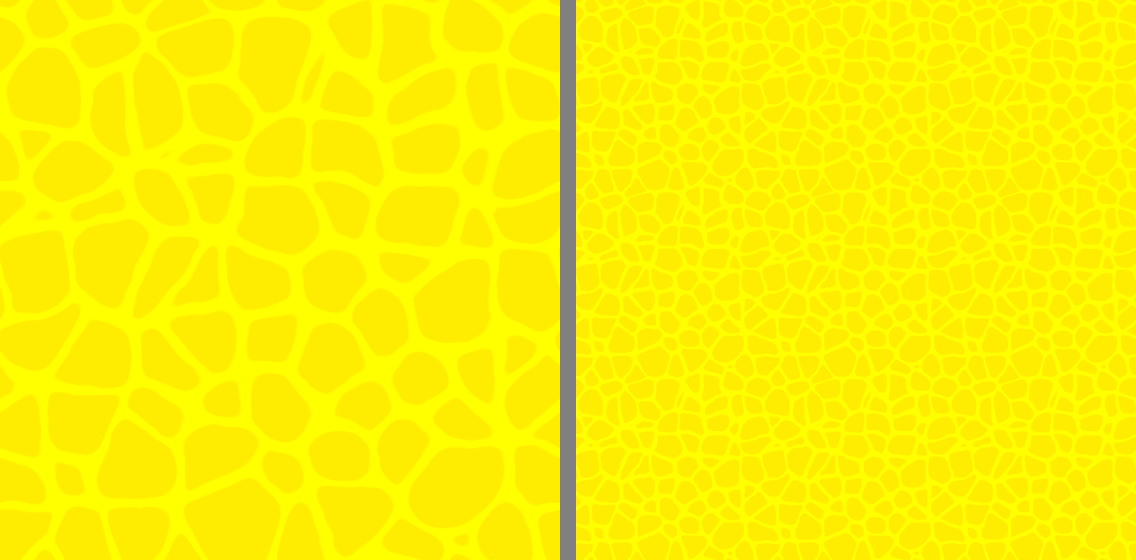
Left, the tile; right, the same tile 3 across and 3 down.
Write a Shadertoy shader that draws this pattern.

```glsl
// Rounded amber cells of uneven size, parted by a network of soft yellow veins.
// A weighted Voronoi diagram on a wrapped grid gives the cells; a smooth minimum
// of the border distances rounds the corners, and wrapped noise bends the veins.

const float CELLS = 9.0;          // cell sites along each side of the tile
const float SIZE_SPREAD = 0.55;   // how much site weights vary cell size
const float VEIN = 0.072;         // half width of a vein, in grid units
const float ROUNDING = 0.07;      // corner rounding, in grid units
const float SOFTNESS = 0.02;      // half width of the edge blur, in grid units

const vec3 CELL_COLOR = vec3(1.0, 0.93, 0.0);
const vec3 VEIN_COLOR = vec3(1.0, 1.0, 0.0);

// Three random values per lattice point, without sine
vec3 hash3(vec2 p, float seed) {
    vec3 q = fract((p * 13.7 + seed).xyx * vec3(0.1031, 0.1030, 0.0973));
    q += dot(q, q.yxz + 33.33);
    return fract((q.xxy + q.yzz) * q.zyx);
}

// Value noise with three channels in 0..1 that repeats once per tile
vec3 tileNoise(vec2 uv, float period, float seed) {
    vec2 p = uv * period;
    vec2 i = floor(p);
    vec2 f = p - i;
    f = f * f * (3.0 - 2.0 * f);
    vec3 a = hash3(mod(i, period), seed);
    vec3 b = hash3(mod(i + vec2(1.0, 0.0), period), seed);
    vec3 c = hash3(mod(i + vec2(0.0, 1.0), period), seed);
    vec3 d = hash3(mod(i + vec2(1.0, 1.0), period), seed);
    return mix(mix(a, b, f.x), mix(c, d, f.x), f.y);
}

// Site of one grid square: position in xy, weight in z
vec3 cellSite(vec2 id, float seed) {
    vec3 h = hash3(mod(id, CELLS), seed);
    return vec3(id + 0.05 + 0.9 * h.xy, SIZE_SPREAD * h.z);
}

// Weighted squared distance from p to a site
float power(vec2 p, vec3 site) {
    vec2 d = site.xy - p;
    return dot(d, d) - site.z;
}

// Smoothed distance from p to the border of the cell it lies in
float borderDistance(vec2 p, float seed, float rounding) {
    vec2 base = floor(p);

    // Find the owning site
    vec3 owner = vec3(0.0);
    vec2 ownerId = base;
    float best = 1e5;
    for (int y = -2; y <= 2; y++)
    for (int x = -2; x <= 2; x++) {
        vec2 id = base + vec2(x, y);
        vec3 site = cellSite(id, seed);
        float d = power(p, site);
        if (d < best) {
            best = d;
            owner = site;
            ownerId = id;
        }
    }

    // Blend the distances to all borders with the neighbours
    float sum = 1e-12;
    for (int y = -2; y <= 2; y++)
    for (int x = -2; x <= 2; x++) {
        vec2 id = base + vec2(x, y);
        if (id == ownerId) continue;
        vec3 site = cellSite(id, seed);
        float gap = max(length(site.xy - owner.xy), 1e-4);
        float d = (power(p, site) - best) / (2.0 * gap);
        sum += exp(-d / rounding);
    }
    return -rounding * log(sum);
}

void mainImage(out vec4 fragColor, in vec2 fragCoord) {
    vec2 uv = fragCoord / iResolution.xy;

    // Bend the grid broadly, then roughen it finely
    vec3 broad = tileNoise(uv, 13.0, 17.0) - 0.5;
    vec3 fine = tileNoise(uv, 44.0, 59.0) - 0.5;
    vec2 p = uv * CELLS + 0.24 * broad.xy + 0.04 * fine.xy;

    // Veins swell and narrow along their length
    float halfWidth = VEIN + 0.06 * broad.z + 0.02 * fine.z;
    float d = borderDistance(p, 31.0, ROUNDING) - halfWidth;

    float blur = max(SOFTNESS, CELLS / iResolution.y);
    float inside = smoothstep(-blur, blur, d);
    fragColor = vec4(mix(VEIN_COLOR, CELL_COLOR, inside), 1.0);
}
```
